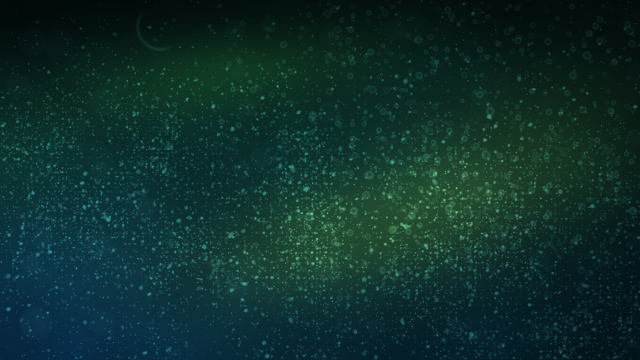
Give the GLSL for this background, as a Shadertoy shader.

```glsl
vec3 hash3(vec2 p) {
    vec3 q = fract(vec3(p.xyx) * vec3(0.1031, 0.1030, 0.0973));
    q += dot(q, q.yxz + 33.33);
    return fract((q.xxy + q.yzz) * q.zyx);
}

float noise(vec2 p) {
    vec2 cell = floor(p), f = fract(p);
    f = f * f * (3.0 - 2.0 * f);
    float low = mix(hash3(cell).x, hash3(cell + vec2(1, 0)).x, f.x);
    float high = mix(hash3(cell + vec2(0, 1)).x, hash3(cell + 1.0).x, f.x);
    return mix(low, high, f.y);
}

float fbm(vec2 p) {
    float sum = 0.0, weight = 0.5;
    for (int i = 0; i < 4; i++) {
        sum += weight * noise(p);
        p = mat2(1.6, 1.2, -1.2, 1.6) * p + 17.0;
        weight *= 0.5;
    }
    return sum;
}

float glow(vec2 p, vec2 centre, vec2 radii, float slope) {
    vec2 q = p - centre;
    q.y -= slope * q.x;
    q /= radii;
    return exp(-dot(q, q));
}

// Likelihood of fine dust along the falling diagonal
float dustDensity(vec2 p) {
    float band = glow(p, vec2(0.8, 0.36), vec2(1.6, 0.27), -0.28);
    return (0.22 + band) * (0.3 + 1.4 * noise(p * 7.0)) * (1.0 - 0.75 * smoothstep(0.65, 1.0, p.y));
}

// Likelihood of soft rings toward the upper right
float ringDensity(vec2 p) {
    return smoothstep(0.75, 1.4, p.x + 0.4 * p.y) * smoothstep(0.08, 0.45, p.y)
         * (0.4 + noise(p * 5.0 + 9.0));
}

// One speck per cell, kept clear of the cell borders
float specks(vec2 p, float cells, float radius, float chance, float seed) {
    vec2 id = floor(p * cells);
    vec3 rnd = hash3(id + seed), shape = hash3(id + seed + 71.0);
    float size = radius * (0.5 + 0.8 * shape.x);
    vec2 centre = (id + mix(vec2(0.25), vec2(0.75), rnd.xy)) / cells;
    vec2 q = p - centre;
    float angle = 6.283 * shape.y;
    q = mat2(cos(angle), sin(angle), -sin(angle), cos(angle)) * q;
    q.x *= mix(0.65, 1.2, shape.z);
    float soft = 0.7 / iResolution.y + 0.2 * size;
    float disc = 1.0 - smoothstep(size - soft, size + soft, length(q));
    return disc * step(rnd.z, chance * dustDensity(centre)) * (0.25 + 0.75 * shape.y * shape.y);
}

// Out of focus discs; rim sets how hollow they are
float bokeh(vec2 p, float cells, float radius, float chance, float rim, float seed) {
    vec2 id = floor(p * cells);
    vec3 rnd = hash3(id + seed), shape = hash3(id + seed + 43.0);
    float size = radius * (0.55 + 0.5 * shape.x);
    vec2 centre = (id + mix(vec2(0.3), vec2(0.7), rnd.xy)) / cells;
    float d = length(p - centre) / size;
    float soft = 0.12 + 0.5 / (iResolution.y * size);
    float disc = 1.0 - smoothstep(1.0 - soft, 1.0 + soft, d);
    float hollow = mix(1.0, 0.3 + 0.7 * smoothstep(0.2, 0.8, d), rim);
    float density = mix(0.5, ringDensity(centre), rim);
    return disc * hollow * step(rnd.z, chance * density) * (0.3 + 0.7 * shape.z);
}

void mainImage(out vec4 fragColor, in vec2 fragCoord) {
    vec2 p = fragCoord / iResolution.y;
    p.x += 0.5 * (16.0 / 9.0 - iResolution.x / iResolution.y);

    // Deep teal ground with blue and green light
    vec3 color = mix(vec3(0.016, 0.115, 0.16), vec3(0.015, 0.08, 0.085), smoothstep(0.0, 0.9, p.y));
    color += vec3(0.02, 0.085, 0.06) * glow(p, vec2(0.95, 0.55), vec2(0.8, 0.4), 0.0);
    color += vec3(0.02, 0.065, 0.08) * glow(p, vec2(0.18, 0.25), vec2(0.45, 0.33), 0.0);
    color += vec3(0.0, 0.01, 0.07) * glow(p, vec2(0.05, 0.0), vec2(0.5, 0.25), 0.0);
    color += vec3(0.095, 0.125, 0.015) * glow(p, vec2(0.94, 0.34), vec2(0.4, 0.16), 0.2);
    color += vec3(0.07, 0.085, 0.015) * glow(p, vec2(1.38, 0.5), vec2(0.32, 0.22), 0.25);
    color += vec3(0.035, 0.095, 0.01) * glow(p, vec2(0.64, 0.8), vec2(0.4, 0.12), 0.15);
    color += vec3(0.015, 0.06, 0.025) * glow(p, vec2(0.0, 0.57), vec2(0.25, 0.17), 0.0);
    color += vec3(0.02, 0.045, 0.005) * glow(p, vec2(1.66, 0.62), vec2(0.28, 0.25), 0.0);

    // Haze and darkened edges
    color *= 0.8 + 0.4 * fbm(p * 3.5);
    color *= 1.0 - (0.6 - 0.2 * p.x) * smoothstep(0.78, 1.0, p.y);
    color *= 1.0 - 0.35 * smoothstep(1.3, 1.85, p.x + 0.25 * abs(p.y - 0.5));

    // Fine dust, from many small grains to a few flakes
    float dust = 0.0;
    for (int i = 0; i < 6; i++) {
        float k = float(i);
        float cells = 95.0 * pow(0.76, k);
        vec2 q = p + vec2(0.37, 0.61) * k + 3.0;
        dust += specks(p, cells, 0.0014 + 0.0007 * k, 0.5 - 0.055 * k, 131.0 * k + noise(q) * 0.0);
    }

    // Broken fibres and powdery clumps
    float powder = smoothstep(0.56, 0.72, fbm(p * 13.0 + 4.0)) * smoothstep(0.5, 0.8, noise(p * 150.0));
    dust += 0.3 * powder * dustDensity(p);
    vec2 hook = p - vec2(0.445, 0.925);
    float strand = exp(-pow((length(hook) - 0.062) / 0.005, 2.0));
    dust += 0.3 * strand * smoothstep(0.0, 0.05, -hook.x - 0.8 * hook.y);

    // Hollow rings and large faint discs
    float rings = 0.0, discs = 0.0;
    for (int i = 0; i < 4; i++) {
        float k = float(i);
        rings += bokeh(p + vec2(0.0, 0.003) * k, 30.0 - 4.0 * k, 0.0065 + 0.0018 * k, 0.38, 1.0, 57.0 * k + 11.0);
        discs += bokeh(p, 7.0 - k, 0.034 + 0.004 * k, 0.45, 0.0, 83.0 * k + 5.0);
    }

    // Particles pick up the light around them
    vec3 tint = mix(vec3(0.25, 0.55, 0.52), vec3(0.38, 0.6, 0.42), smoothstep(0.05, 0.14, color.r));
    float lit = 0.45 + 2.2 * color.g;
    color += tint * lit * (0.7 * min(dust, 1.0) + 0.26 * min(rings, 1.3) + 0.045 * discs);
    fragColor = vec4(color, 1.0);
}
```
